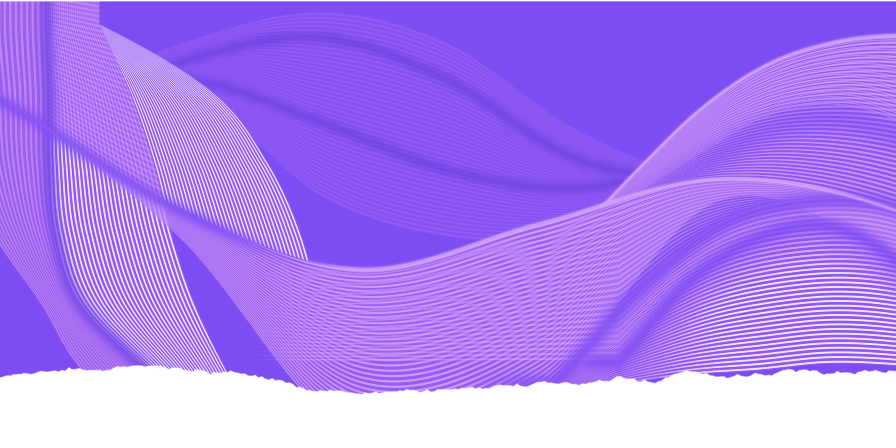
A WebGL 1 fragment shader for this background:

```glsl
precision highp float;
// Violet backdrop of overlapping line-woven ribbons above a torn white paper edge.
// Every ribbon is a set of thin lines blended between two spline curves; crossing
// sets weave moire patterns, and soft dark folds follow some of the curves.
uniform vec2 u_resolution;

const vec3 VIOLET = vec3(0.49, 0.30, 0.95);
const vec3 ORCHID = vec3(0.66, 0.39, 0.95);
const vec3 BLUSH = vec3(0.90, 0.76, 0.99);

float hash(float n) { return fract(sin(n * 127.1) * 43758.5453); }

float noise(float x) {
  float i = floor(x), f = fract(x);
  return mix(hash(i), hash(i + 1.0), f * f * (3.0 - 2.0 * f));
}

// Catmull-Rom weight of a knot at distance d
float weight(float d) {
  d = abs(d);
  if (d < 1.0) return 1.0 + d * d * (1.5 * d - 2.5);
  if (d < 2.0) return 2.0 + d * (-4.0 + d * (2.5 - 0.5 * d));
  return 0.0;
}

// Spline through eight even knots; the outer two only steer the ends
float spline(float x, float start, float gap, vec4 a, vec4 b) {
  float u = clamp((x - start) / gap, 1.0, 6.0), sum = 0.0;
  for (int i = 0; i < 4; i++) {
    float d = u - float(i);
    sum += a[i] * weight(d) + b[i] * weight(d - 4.0);
  }
  return sum;
}

// Spline value and slope
vec2 curve(float x, float start, float gap, vec4 a, vec4 b) {
  float y = spline(x, start, gap, a, b);
  return vec2(y, (spline(x + 0.01, start, gap, a, b) - y) / 0.01);
}

// Coverage of the area between two curves, and of its lines
vec2 ribbon(float v, vec2 a, vec2 b, float count) {
  float span = b.x - a.x;
  span += 2e-4 * step(abs(span), 1e-4);
  float t = (v - a.x) / span;
  float slope = mix(a.y, b.y, clamp(t, 0.0, 1.0));
  float pixel = sqrt(1.0 + slope * slope) / (abs(span) * u_resolution.y);
  float blur = count * pixel * 0.6;
  float line = 1.0 - smoothstep(0.21 - blur, 0.21 + blur, abs(fract(t * count) - 0.5));
  line = mix(line, 0.42, smoothstep(0.35, 0.8, blur));
  return smoothstep(-pixel, pixel, min(t, 1.0 - t)) * vec2(1.0, line);
}

vec3 paint(vec3 col, vec2 r, vec3 body, float fill, vec3 thread, float strength) {
  return mix(mix(col, body, r.x * fill), thread, r.y * strength);
}

// Soft shade along a curve
float fold(float v, vec2 c, float width) {
  float d = (v - c.x) / (width * sqrt(1.0 + c.y * c.y));
  return exp(-d * d);
}

void main() {
  vec2 p = gl_FragCoord.xy / u_resolution.y;
  p.x *= 2.0 * u_resolution.y / u_resolution.x;
  float x = p.x, y = p.y, px = 1.0 / u_resolution.y;
  vec3 col = VIOLET;

  // Faint veil in the middle, with two folds
  vec2 veilTop = curve(x, -0.125, 0.281, vec4(0.714, 0.805, 0.914, 0.974), vec4(0.904, 0.714, 0.596, 0.53));
  vec2 veilLow = curve(x, -0.125, 0.281, vec4(0.82, 0.812, 0.786, 0.562), vec4(0.471, 0.48, 0.589, 0.7));
  vec2 foldTop = curve(x, -0.125, 0.281, vec4(0.7, 0.766, 0.88, 0.924), vec4(0.83, 0.656, 0.604, 0.6));
  vec2 foldLow = curve(x, -0.125, 0.281, vec4(0.8, 0.812, 0.82, 0.727), vec4(0.62, 0.58, 0.635, 0.7));
  float veilFade = smoothstep(0.15, 0.4, x) * smoothstep(1.56, 1.4, x);
  col = paint(col, ribbon(y, veilTop, veilLow, 44.0) * veilFade, ORCHID, 0.2, BLUSH, 0.1);
  float shade = max(fold(y, foldTop - vec2(0.008, 0.0), 0.014), fold(y, foldLow, 0.014));
  col = mix(col, vec3(0.43, 0.25, 0.88), shade * veilFade * 0.65);

  // Long wave crossing the whole width
  vec2 wave = curve(x, -0.4, 0.4, vec4(0.95, 0.78, 0.536, 0.40), vec4(0.50, 0.60, 0.53, 0.32));
  vec2 waveLow = curve(x, -0.4, 0.4, vec4(1.0, 0.78, 0.47, 0.02), vec4(0.12, 0.55, 0.44, 0.3));
  float above = smoothstep(-px, px, y - wave.x);

  // Left sheets, with x as a curve of y
  vec2 fanRight = curve(y, 0.01, 0.156, vec4(0.742, 0.729, 0.711, 0.672), vec4(0.6, 0.479, 0.221, -0.15));
  vec2 fanLeft = curve(y, 0.01, 0.156, vec4(0.6, 0.51, 0.435, 0.383), vec4(0.344, 0.292, 0.221, 0.15));
  vec2 spine = curve(y, 0.01, 0.156, vec4(0.495, 0.333, 0.177, 0.122), vec4(0.109, 0.109, 0.104, 0.1));
  vec2 rim = curve(y, 0.01, 0.156, vec4(0.4, 0.19, 0.091, -0.016), vec4(-0.08, -0.1, -0.12, -0.1));
  col = paint(col, ribbon(x, fanLeft, fanRight, 34.0) * above, ORCHID, 0.5, vec3(1.0), 0.85);
  col = paint(col, ribbon(x, spine, fanLeft, 27.0) * (1.0 - above), ORCHID, 0.5, vec3(1.0), 0.85);
  col = paint(col, ribbon(x, rim, spine, 18.0), ORCHID, 0.75, BLUSH, 0.4);
  vec2 sheet = ribbon(x, spine, fanLeft, 26.0) * above;
  col = paint(col, sheet, ORCHID, 0.8, BLUSH, 0.35);
  col = mix(col, BLUSH, ribbon(y, wave, vec2(1.1, 0.0), 42.0).y * sheet.x * 0.3);
  col = mix(col, VIOLET * 0.95, fold(x, spine, 0.017) * 0.8);

  // Hill at the upper right
  vec2 hill = curve(x, 1.13, 0.146, vec4(0.32, 0.466, 0.62, 0.76), vec4(0.857, 0.906, 0.922, 0.91));
  vec2 hillMid = curve(x, 1.13, 0.146, vec4(0.43, 0.505, 0.57, 0.66), vec4(0.74, 0.765, 0.727, 0.63));
  float hillFade = smoothstep(1.3, 1.36, x) * above;
  col = paint(col, ribbon(y, hill, wave, 36.0) * hillFade, ORCHID, 0.5, BLUSH, 0.6);
  col = paint(col, ribbon(y, hill, hillMid, 26.0) * hillFade, ORCHID, 0.25, BLUSH, 0.45);
  col = mix(col, VIOLET, fold(y, hillMid - vec2(0.03, 0.0), 0.035) * hillFade * 0.5);

  // Body of the wave and the arches beneath its right side
  vec2 arch = curve(x, 1.04, 0.192, vec4(0.036, 0.154, 0.36, 0.51), vec4(0.56, 0.544, 0.44, 0.27));
  vec2 inner = curve(x, 1.224, 0.156, vec4(0.05, 0.193, 0.37, 0.469), vec4(0.497, 0.417, 0.229, 0.01));
  vec2 ground = curve(x, 1.068, 0.156, vec4(0.08, 0.11, 0.141, 0.162), vec4(0.172, 0.187, 0.182, 0.167));
  col = paint(col, ribbon(y, wave, waveLow, 34.0), ORCHID, 0.65, BLUSH, 0.6);
  col = paint(col, ribbon(y, wave, inner, 28.0) * smoothstep(0.55, 0.75, x), ORCHID, 0.3, BLUSH, 0.4);
  float glow = smoothstep(0.0, 0.12, inner.x - y) * smoothstep(1.35, 1.65, x);
  col = paint(col, ribbon(y, arch, ground, 36.0) * smoothstep(1.06, 1.25, x),
              ORCHID, 0.5, mix(BLUSH, vec3(1.0), glow), mix(0.45, 0.85, glow));

  // Dark folds along the wave and arches
  float archFold = fold(y, arch - vec2(0.01, 0.0), 0.02) * smoothstep(1.04, 1.2, x);
  float innerFold = fold(y, inner, 0.018) * smoothstep(1.22, 1.35, x);
  float waveFold = fold(y, wave - vec2(0.005, 0.0), 0.015) * smoothstep(0.72, 0.45, x);
  col = mix(col, VIOLET, max(max(archFold, innerFold), waveFold) * 0.78);

  // Bright rims
  float rimLight = fold(y, wave, 0.004) * smoothstep(0.65, 0.8, x)
                 + fold(y, hill, 0.004) * hillFade;
  col = mix(col, BLUSH, min(rimLight, 1.0) * 0.65);

  // Torn paper along the bottom and a hairline at the top
  float torn = spline(x, -0.4, 0.4, vec4(0.172, 0.172, 0.182, 0.128), vec4(0.141, 0.164, 0.172, 0.172));
  torn += 0.016 * (noise(x * 13.0) - 0.5) + 0.008 * (noise(x * 45.0) - 0.5) + 0.005 * (noise(x * 130.0) - 0.5);
  float paper = max(smoothstep(px, -px, y - torn), smoothstep(0.995, 0.999, y));
  gl_FragColor = vec4(mix(col, vec3(1.0), paper), 1.0);
}
```
